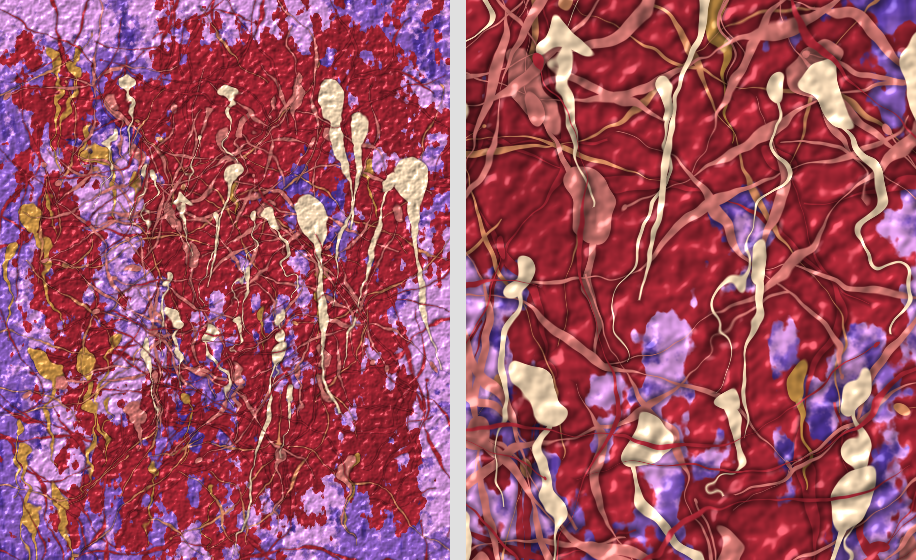
Left, the full canvas; right, a detail of the centre.
Write a Shadertoy shader that draws this texture.

```glsl
// Abstract drip painting: a violet underpaint, a ragged crimson coat, then
// thrown threads and running drips of gold, salmon, cream and red enamel.
// Noise shapes the coats, looped distance fields the threads and drips.

#define INDIGO vec3(0.29, 0.19, 0.56)
#define VIOLET vec3(0.53, 0.36, 0.73)
#define ORCHID vec3(0.82, 0.58, 0.85)
#define RED    vec3(0.60, 0.14, 0.19)
#define GOLD   vec3(0.76, 0.55, 0.27)
#define SALMON vec3(0.76, 0.43, 0.41)
#define CREAM  vec3(0.92, 0.81, 0.68)
#define COVER  0.60   // threshold of the red coat, lower covers more
#define RELIEF 0.50   // strength of the crusty surface light
#define SHADE  0.32   // darkness of the rim below each paint

float hash(vec2 p) {
    return fract(sin(dot(p, vec2(127.1, 311.7))) * 43758.5453);
}

vec2 hash2(vec2 p) {
    return vec2(hash(p), hash(p + 37.3));
}

float noise(vec2 p) {
    vec2 i = floor(p), f = fract(p);
    f = f * f * (3.0 - 2.0 * f);
    return mix(mix(hash(i), hash(i + vec2(1, 0)), f.x),
               mix(hash(i + vec2(0, 1)), hash(i + vec2(1, 1)), f.x), f.y);
}

float fbm(vec2 p) {
    float sum = 0.0, amp = 0.533;
    for (int i = 0; i < 4; i++) {
        sum += amp * noise(p);
        p = mat2(1.6, 1.2, -1.2, 1.6) * p + 11.7;
        amp *= 0.5;
    }
    return sum;
}

// Distance to curved threads of uneven width, each ending in a bead
float threads(vec2 p, float seed, int count, vec2 centre, vec2 spread, float width) {
    float d = 1.0;
    for (int i = 0; i < count; i++) {
        vec2 id = vec2(float(i), seed);
        vec2 q = p - centre - spread * (hash2(id) - 0.5);
        vec2 r = hash2(id + 5.1);
        float a = 6.2832 * r.x, reach = mix(0.05, 0.20, r.y);
        q = mat2(cos(a), -sin(a), sin(a), cos(a)) * q;
        q.y += (r.x - 0.5) * 5.0 * q.x * q.x + 0.008 * sin(q.x * 35.0 + 40.0 * r.y);
        float along = abs(q.x) / reach;
        float swell = 0.55 + 0.45 * sin(q.x * 60.0 + 90.0 * r.x);
        float line = abs(q.y) - width * swell * (1.2 - along);
        line = max(line, abs(q.x) - reach);
        float bead = length(q - vec2(reach, 0.0)) - width * 3.0 * r.y * r.y;
        d = min(d, min(line, bead));
    }
    return d;
}

// Distance to blobs that run downwards into a thinning tail
float drips(vec2 p, float seed, int count, vec2 centre, vec2 spread, float size) {
    float d = 1.0;
    for (int i = 0; i < count; i++) {
        vec2 id = vec2(float(i), seed);
        vec2 place = vec2(fract(float(i) * 0.618 + 0.1 * seed), hash(id));
        vec2 q = p - centre - spread * (place - 0.5);
        vec2 r = hash2(id + 9.7);
        float radius = size * mix(0.45, 1.1, r.x), run = size * mix(5.0, 14.0, r.y);
        q.x += (r.x - 0.5) * 0.5 * q.y + 0.15 * size * sin(q.y / size + 30.0 * r.y);
        float t = -q.y / run;
        float bulge = 0.65 + 0.35 * sin(q.y * 1.1 / size + 20.0 * r.x);
        float tail = max(abs(q.x) - radius * 0.5 * bulge * (1.1 - t), run * (abs(t - 0.5) - 0.5));
        float head = length(q * vec2(1.0, 0.65)) - radius;
        d = min(d, min(head, tail));
    }
    return d;
}

// Lays one paint over the layers below with a soft dark rim
void coat(inout vec3 col, vec3 paint, float d) {
    float aa = 0.8 / iResolution.y;
    col *= 1.0 - SHADE * (1.0 - smoothstep(0.0, 0.004, d));
    col = mix(col, paint, 1.0 - smoothstep(-aa, aa, d));
}

void mainImage(out vec4 fragColor, in vec2 fragCoord) {
    vec2 p = fragCoord / iResolution.y;
    float w = iResolution.x / iResolution.y;
    vec2 mid = vec2(0.5 * w, 0.5), full = vec2(w, 1.0);
    float fine = fbm(p * 90.0);
    float edge = min(min(p.x, w - p.x), min(p.y, 1.0 - p.y));

    // Underpaint with upright brush streaks, paler toward the rim
    float streak = fbm(p * vec2(60.0, 18.0));
    vec3 col = mix(INDIGO, VIOLET, smoothstep(0.32, 0.58, streak + 0.15 - 0.6 * min(edge, 0.25)));
    float pale = fbm(p * vec2(9.0, 6.0) + 4.0) + 0.5 * (fine - 0.5);
    col = mix(col, ORCHID, smoothstep(0.46, 0.60, pale + 0.06 - 0.4 * min(edge, 0.25)));

    // Ragged red coat, thickest away from the rim
    float body = 0.6 * fbm(p * vec2(8.0, 4.5) + 2.3) + 0.4 * fbm(p * vec2(46.0, 28.0));
    body += 0.12 * (fine - 0.5) + 0.19 * smoothstep(0.0, 0.17, edge);
    vec3 red = RED * (0.86 + 0.28 * fbm(p * 14.0));
    col = mix(col, red, smoothstep(COVER - 0.012, COVER + 0.012, body));

    // Irregular outlines for everything thrown on top
    vec2 wob = vec2(fbm(p * 16.0), fbm(p * 16.0 + 50.0)) - 0.5;
    vec2 q = p + 0.035 * wob;
    vec2 s = p + 0.05 * wob + 0.016 * (vec2(noise(p * 55.0), noise(p * 55.0 + 9.0)) - 0.5);

    coat(col, red, threads(q, 1.0, 65, mid, full * 1.1, 0.0042));
    coat(col, GOLD, drips(s, 2.0, 14, vec2(0.13 * w, 0.5), vec2(0.24 * w, 0.9), 0.017));
    coat(col, GOLD * 0.92, drips(s, 3.0, 12, mid, full * 0.75, 0.011));
    coat(col, mix(GOLD, SALMON, 0.5), threads(q, 4.0, 40, mid, full * 0.9, 0.0022));
    coat(col, SALMON, drips(s, 5.0, 16, mid, full * vec2(0.55, 0.7), 0.013));
    coat(col, SALMON, threads(q, 6.0, 60, mid + vec2(0.0, 0.06), full * 0.65, 0.0034));
    coat(col, CREAM, drips(s, 7.0, 18, mid + vec2(-0.04, 0.06), full * vec2(0.42, 0.6), 0.012));
    coat(col, CREAM, drips(q, 8.0, 7, vec2(0.73 * w, 0.60), vec2(0.46 * w, 0.55), 0.028));
    coat(col, RED, threads(q, 9.0, 45, mid, full, 0.0018));

    // Crusty relief lit from the upper left
    vec2 g = p * 120.0, toward = vec2(-0.45, 0.45);
    float slope = noise(g) - noise(g + toward) + 0.6 * (noise(g * 2.1) - noise(g * 2.1 + toward));
    col *= 1.0 + RELIEF * slope + 0.25 * (fine - 0.5);
    col += 0.22 * smoothstep(0.25, 0.6, slope);
    fragColor = vec4(clamp(col, 0.0, 1.0), 1.0);
}
```
